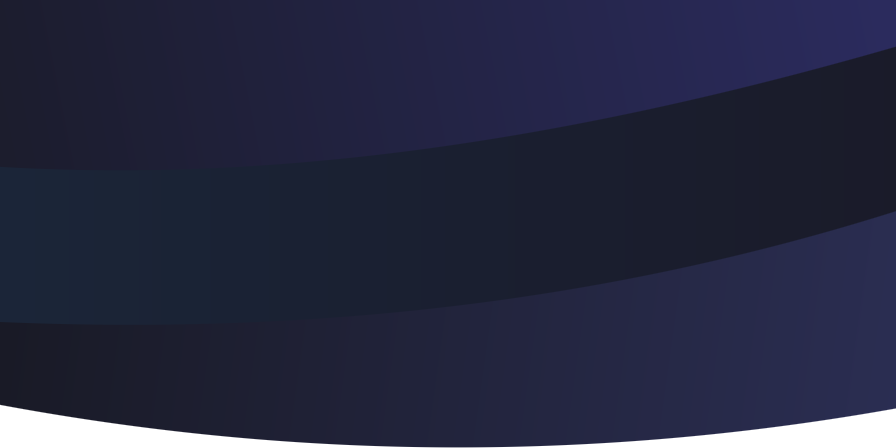
Give the GLSL for this background, as a Shadertoy shader.

```glsl
// Dark sweeping bands with soft sideways gradients above a white curved base.

// Gradient end colours, left to right
const vec3 SKY_LEFT    = vec3(0.108, 0.112, 0.178);
const vec3 SKY_RIGHT   = vec3(0.168, 0.168, 0.365);
const vec3 BAND_LEFT   = vec3(0.105, 0.147, 0.220);
const vec3 BAND_MIDDLE = vec3(0.102, 0.122, 0.190);
const vec3 BAND_RIGHT  = vec3(0.100, 0.106, 0.162);
const vec3 LOWER_LEFT  = vec3(0.098, 0.102, 0.148);
const vec3 LOWER_RIGHT = vec3(0.166, 0.178, 0.320);
const vec3 BASE_COLOR  = vec3(1.0);

// Edge heights as cubics in x: constant, linear, square and cube terms
const vec4 BAND_TOP    = vec4(0.6276, -0.1185, 0.4648, -0.0781);
const vec4 BAND_BOTTOM = vec4(0.2813, -0.0854, 0.2807, 0.0521);

// White base: lowest point and curvature of its bowl
const vec2  BOWL_LOW   = vec2(0.511, 0.0013);
const float BOWL_CURVE = 0.364;

// Sideways lean of the gradients
const float SKY_LEAN   = 0.10;
const float LOWER_LEAN = -0.07;

float cubic(vec4 terms, float x) {
    return dot(terms, vec4(1.0, x, x * x, x * x * x));
}

// Coverage of the area above an edge, softened over about one pixel
float above(float height) {
    return clamp(height / max(fwidth(height), 1e-6) + 0.5, 0.0, 1.0);
}

vec3 blend(vec3 left, vec3 right, float amount) {
    return mix(left, right, clamp(amount, 0.0, 1.0));
}

void mainImage(out vec4 fragColor, in vec2 fragCoord) {
    vec2 uv = fragCoord / iResolution.xy;

    // Gradient fills
    vec3 sky = blend(SKY_LEFT, SKY_RIGHT, uv.x + SKY_LEAN * (uv.y - 0.8));
    vec3 lower = blend(LOWER_LEFT, LOWER_RIGHT, uv.x + LOWER_LEAN * (uv.y - 0.2));
    vec3 band = blend(BAND_LEFT, BAND_MIDDLE, uv.x * 2.0);
    band = blend(band, BAND_RIGHT, uv.x * 2.0 - 1.0);

    // Layers from bottom to top
    float bowl = BOWL_LOW.y + BOWL_CURVE * pow(abs(uv.x - BOWL_LOW.x), 2.0);
    vec3 color = mix(BASE_COLOR, lower, above(uv.y - bowl));
    color = mix(color, band, above(uv.y - cubic(BAND_BOTTOM, uv.x)));
    color = mix(color, sky, above(uv.y - cubic(BAND_TOP, uv.x)));

    fragColor = vec4(color, 1.0);
}
```
